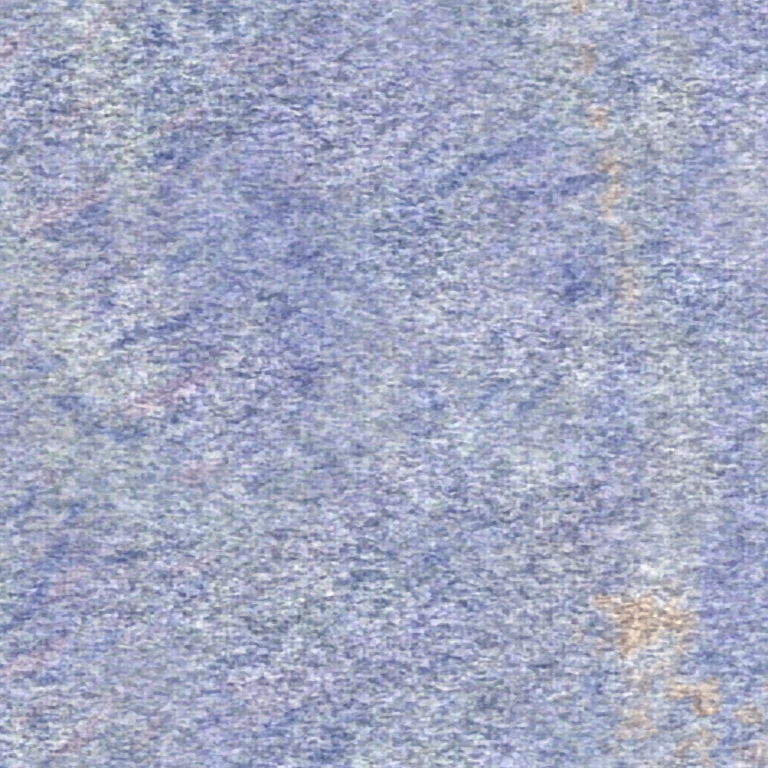
This texture is drawn by a Shadertoy shader. Its source:

```glsl
// Weathered blue-lavender paint on a woven canvas: soft cellular noise makes
// broad patches, slanted brush strokes and a fine grain of level threads;
// ochre stains run down the right side and pool in the lower right corner.

const float TAU = 6.2831853;
const vec3 LAVENDER = vec3(0.643, 0.670, 0.768);
const vec3 DEEP_BLUE = vec3(0.44, 0.50, 0.70);
const vec3 ROSE = vec3(0.72, 0.65, 0.73);
const vec3 OCHRE = vec3(0.79, 0.68, 0.60);
const vec3 WARM_GREY = vec3(0.705, 0.715, 0.735);
const vec3 GREY_SHIFT = vec3(0.018, 0.020, -0.036);
const vec3 ROSE_SHIFT = vec3(0.024, -0.012, 0.004);

vec3 hash3(vec2 p, float seed) {
    vec3 q = fract(vec3(p.xyx + seed * 17.3) * vec3(0.1031, 0.1030, 0.0973));
    q += dot(q, q.yxz + 33.33);
    return fract((q.xxy + q.yzz) * q.zyx);
}

// Smooth cellular noise in -1..1: random cell values blended by distance.
float cellNoise(vec2 p, float seed) {
    vec2 cell = floor(p);
    float sum = 0.0, total = 0.0;
    for (int y = -1; y <= 1; y++) {
        for (int x = -1; x <= 1; x++) {
            vec2 id = cell + vec2(x, y);
            vec3 h = hash3(id, seed);
            vec2 d = p - id - 0.15 - 0.7 * h.xy;
            float weight = exp(-5.0 * dot(d, d));
            sum += weight * (2.0 * h.z - 1.0);
            total += weight;
        }
    }
    return sum / total;
}

vec2 rotate(vec2 p, float angle) {
    float c = cos(angle), s = sin(angle);
    return vec2(c * p.x + s * p.y, c * p.y - s * p.x);
}

// Soft round stain with a ragged rim.
float stain(vec2 p, vec2 centre, vec2 radius, float ragged) {
    float d = length((p - centre) / radius) + 0.45 * ragged;
    return 1.0 - smoothstep(0.3, 1.3, d);
}

// Broken vertical streak that leans to the right as it descends.
float streak(vec2 p, float top, float lean, float width, float ragged) {
    float d = abs(p.x - top - lean * (1.0 - p.y)) / width;
    return exp(-d * d) * smoothstep(-0.3, 0.6, ragged) * smoothstep(0.5, 0.7, p.y);
}

// Wavy level threads, short flecks and a faint regular mesh.
float canvasGrain(vec2 p) {
    vec2 q = p + vec2(0.0, 0.0012 * sin(p.x * 140.0 + 5.0 * sin(p.y * 43.0)));
    float threads = 0.075 * cellNoise(q * vec2(48.0, 205.0), 1.0);
    float flecks = 0.125 * cellNoise(q * vec2(125.0, 245.0), 2.0);
    float specks = 0.085 * cellNoise(p * vec2(235.0, 250.0), 3.0);
    float mesh = 0.010 * (sin(TAU * 128.0 * p.x) + sin(TAU * 128.0 * p.y));
    return threads + flecks + specks + mesh;
}

void mainImage(out vec4 fragColor, in vec2 fragCoord) {
    vec2 p = fragCoord / iResolution.y;
    vec2 warp = 0.012 * vec2(sin(p.y * 19.0), sin(p.x * 17.0 + p.y * 8.0));
    vec2 slanted = rotate(p + warp, 0.55);

    // Broad paint: patches, slanted strokes and downward drifts
    float patches = cellNoise((p + warp) * vec2(5.0, 6.0), 4.0);
    float strokes = cellNoise(slanted * vec2(9.0, 22.0), 5.0);
    float drifts = cellNoise((p + warp) * vec2(19.0, 7.0), 6.0);
    float mottle = cellNoise((p + warp) * vec2(34.0, 48.0), 7.0);
    float tone = 0.022 * patches + 0.026 * strokes + 0.020 * drifts + 0.036 * mottle;
    tone += 0.035 * (p.x - 0.5);

    // Hue wanders between blue, grey and rose
    float greyness = 0.4 * patches + 0.5 * drifts
                   + 0.8 * cellNoise(p * vec2(90.0, 130.0), 8.0);
    float rosiness = 0.4 * cellNoise(slanted * vec2(7.0, 13.0), 9.0)
                   + 0.7 * cellNoise(p * vec2(105.0, 140.0), 10.0);
    vec3 color = LAVENDER + GREY_SHIFT * greyness + ROSE_SHIFT * rosiness;

    // Scattered rose and deep blue dabs
    float left = 1.0 - smoothstep(0.2, 0.5, p.x);
    float roseDab = smoothstep(0.4, 0.85, cellNoise(slanted * vec2(13.0, 34.0), 11.0));
    float blueDab = smoothstep(0.5, 0.95, cellNoise(slanted * vec2(17.0, 38.0), 12.0)
                                        + 0.2 * mottle);
    color = mix(color, ROSE, 0.5 * roseDab * left);
    color = mix(color, DEEP_BLUE, 0.55 * blueDab);

    // Warm haze and ochre stains on the right
    float ragged = cellNoise((p + warp) * vec2(42.0, 46.0), 13.0);
    float haze = smoothstep(0.6, 0.95, p.x) * smoothstep(-0.4, 0.7, drifts);
    haze = max(haze, stain(p, vec2(0.69, 0.22), vec2(0.10, 0.11), ragged));
    float ochre = 0.8 * streak(p, 0.755, 0.17, 0.016, ragged);
    ochre = max(ochre, stain(p, vec2(0.83, 0.19), vec2(0.065, 0.05), ragged));
    float corner = stain(p, vec2(0.91, 0.06), vec2(0.15, 0.10), ragged);
    ochre = max(ochre, corner * smoothstep(0.0, 0.5, ragged + 0.5 * mottle));
    color = mix(color, WARM_GREY, 0.4 * haze);
    color = mix(color, OCHRE, 0.7 * ochre);

    // Grain is rougher in some areas than in others
    float roughness = 1.0 + 0.25 * cellNoise(p * vec2(8.0, 12.0), 14.0);
    tone += roughness * canvasGrain(p);
    color += tone * vec3(1.02, 1.0, 0.86);

    fragColor = vec4(clamp(color, 0.0, 1.0), 1.0);
}
```
